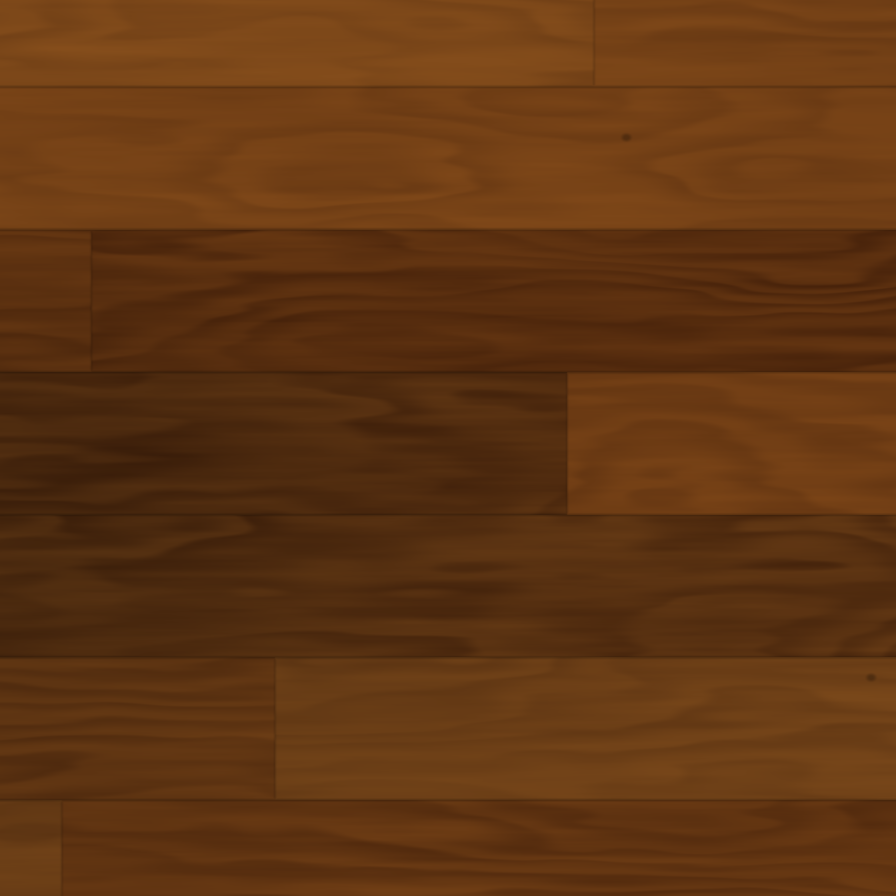
A Shadertoy shader for this texture:

```glsl
const float ROW_HEIGHT = 0.1592;
const float ROW_OFFSET = 0.107;
const float SEAM_WIDTH = 0.0012;
const float SEAM_DEPTH = 0.24;
const float JOINT_DEPTH = 0.14;
const float RING_COUNT = 9.0;
const vec2 RING_SCALE = vec2(2.1, 9.0);
const vec2 FIBRE_SCALE = vec2(14.0, 230.0);
const float SPECK_GRID = 11.0;
const vec3 DARK_WOOD = vec3(0.250, 0.125, 0.040);
const vec3 LIGHT_WOOD = vec3(0.500, 0.300, 0.110);
const vec3 RED_TINT = vec3(1.04, 0.94, 0.82);

// Per row, bottom to top: joint position, left tone, right tone (2 = no joint)
const vec3 ROWS[7] = vec3[7](
    vec3(0.069, 0.70, 0.54), vec3(0.307, 0.59, 0.75), vec3(2.0, 0.39, 0.39),
    vec3(0.633, 0.29, 0.71), vec3(0.102, 0.52, 0.37), vec3(2.0, 0.81, 0.81),
    vec3(0.663, 0.93, 0.78));

float hash(vec2 p) {
    vec3 q = fract(p.xyx * vec3(0.1031, 0.1030, 0.0973));
    q += dot(q, q.yzx + 33.33);
    return fract((q.x + q.y) * q.z);
}

float noise(vec2 p) {
    vec2 i = floor(p), f = fract(p);
    f = f * f * f * (f * (f * 6.0 - 15.0) + 10.0);
    return mix(mix(hash(i), hash(i + vec2(1, 0)), f.x),
               mix(hash(i + vec2(0, 1)), hash(i + vec2(1, 1)), f.x), f.y);
}

float fbm(vec2 p) {
    float sum = 0.0, amplitude = 0.5;
    for (int i = 0; i < 4; i++) {
        sum += amplitude * noise(p);
        p = p * vec2(1.9, 2.2) + 17.3;
        amplitude *= 0.42;
    }
    return sum;
}

// Soft growth rings: a slow darkening followed by a quicker fade
float growthRings(vec2 p) {
    float phase = fract(RING_COUNT * fbm(p * RING_SCALE) + p.y * 14.0);
    return smoothstep(0.1, 0.75, phase) * (1.0 - smoothstep(0.75, 1.0, phase));
}

vec3 plankColor(vec2 p, float tone, float seed) {
    vec2 q = p + vec2(seed * 7.31, seed * 3.17);
    float contrast = mix(1.0, 0.55, smoothstep(0.35, 0.85, tone));
    float patches = noise(q * vec2(3.0, 14.0) + 41.0);
    float streaks = fbm(q * vec2(3.5, 75.0)) - 0.42;
    float fibres = noise(q * FIBRE_SCALE) - 0.5;
    float rings = growthRings(q) - 0.3;

    tone -= contrast * rings * mix(0.10, 0.32, patches);
    tone += contrast * (streaks * 0.34 + fibres * 0.07);
    tone += (fbm(q * vec2(2.0, 9.0) + 9.0) - 0.42) * 0.22;
    vec3 wood = mix(DARK_WOOD, LIGHT_WOOD, clamp(tone, 0.0, 1.1));
    return wood * mix(vec3(1.0), RED_TINT, hash(vec2(seed, 5.0)) * 0.7);
}

// Sparse dark pores, one candidate per grid cell
float specks(vec2 p) {
    vec2 cell = floor(p * SPECK_GRID);
    vec2 center = 0.2 + 0.6 * vec2(hash(cell + 3.0), hash(cell + 8.0));
    float d = length((fract(p * SPECK_GRID) - center) * vec2(0.8, 1.0));
    return step(0.96, hash(cell + 21.0)) * (1.0 - smoothstep(0.015, 0.07, d));
}

void mainImage(out vec4 fragColor, in vec2 fragCoord) {
    vec2 p = fragCoord / iResolution.xy;
    float pixel = 1.0 / min(iResolution.x, iResolution.y);

    // Plank layout
    float v = (p.y - ROW_OFFSET) / ROW_HEIGHT;
    float row = floor(v);
    vec3 plank = ROWS[clamp(int(row) + 1, 0, 6)];
    float seed = row * 2.0 + 5.0;
    float side = smoothstep(-pixel, pixel, p.x - plank.x);
    vec3 color = mix(plankColor(p, plank.y, seed),
                     plankColor(p, plank.z, seed + 1.0), side);

    // Seams between rows and joints between plank ends
    float seamDistance = (0.5 - abs(fract(v) - 0.5)) * ROW_HEIGHT;
    float jointDistance = abs(p.x - plank.x);
    float soft = pixel + 0.0008;
    float seam = 1.0 - smoothstep(SEAM_WIDTH - soft, SEAM_WIDTH + soft, seamDistance);
    float joint = 1.0 - smoothstep(SEAM_WIDTH - soft, SEAM_WIDTH + soft, jointDistance);
    color *= 1.0 - max(seam * SEAM_DEPTH, joint * JOINT_DEPTH);
    color *= 1.0 - 0.25 * specks(p);

    // Gentle shadow at the left edge
    vec2 shadow = (p - vec2(0.0, 0.38)) * vec2(2.4, 3.2);
    color *= 1.0 - 0.17 * exp(-dot(shadow, shadow));

    fragColor = vec4(color, 1.0);
}
```
